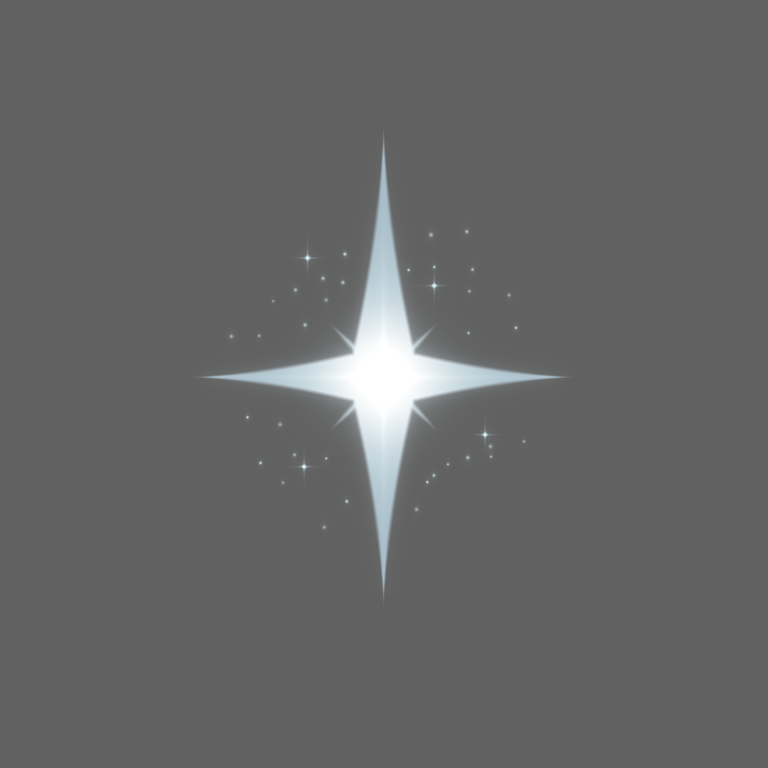
This background is drawn by a WebGL 2 fragment shader. Its source:

```glsl
#version 300 es
precision highp float;
// A glowing four-pointed star on flat grey, with thin diagonal rays,
// four cross-shaped sparkles and a loose ring of tiny hashed dots.
// Each arm is a tapered power curve; glows are exponential falloffs.

#define CENTER vec2(-0.0005, 0.009)
#define BACKGROUND vec3(0.38)
#define TIP_COLOR vec3(0.63, 0.72, 0.77)
#define BODY_COLOR vec3(0.82, 0.885, 0.91)
#define ARM_TAPER 1.7
#define CORE_RADIUS 0.068
#define RAY_LENGTH 0.104
#define DOT_COUNT 34
#define DOT_RADIUS 0.0019

uniform vec2 u_resolution;
out vec4 outColor;

const float PI = 3.14159265;

float hash(float n) {
    return fract(sin(n * 127.1 + 3.7) * 43758.5453);
}

// Tapered arm: x = coverage, y = distance outside the edge, z = tip fade
vec3 arm(float along, float across, float len, float halfWidth) {
    float rest = clamp(1.0 - abs(along) / len, 0.0, 1.0);
    float width = halfWidth * pow(rest, ARM_TAPER);
    float edge = abs(across) - width;
    float soft = min(0.0035, 0.0012 + 0.3 * width);
    float fade = smoothstep(0.0, 0.15, rest);
    return vec3((1.0 - smoothstep(-soft, soft, edge)) * fade, max(edge, 0.0), fade);
}

// Thin rays on both diagonals
float diagonalRays(vec2 p) {
    vec2 q = abs(p);
    float along = (q.x + q.y) * 0.7071;
    float across = abs(q.x - q.y) * 0.7071;
    float rest = clamp(1.0 - along / RAY_LENGTH, 0.0, 1.0);
    float width = 0.0008 + 0.006 * rest;
    return exp(-across * across / (width * width)) * smoothstep(0.0, 0.5, rest);
}

// Small round core with a vertical and a horizontal spike
float sparkle(vec2 p, float size) {
    vec2 q = abs(p);
    float core = exp(-dot(p, p) / (0.012 * size * size));
    vec2 spikes = exp(-q.yx / (size * vec2(0.34, 0.28)) - q * q / (0.0022 * size * size));
    float halo = 0.15 * exp(-length(p) / (0.22 * size));
    return min(core + 0.55 * (spikes.x + spikes.y) + halo, 1.0);
}

// Four sparkles on an uneven ring shaped by low harmonics
float sparkleRing(vec2 p) {
    float light = 0.0;
    for (int i = 0; i < 4; i++) {
        float turn = 0.5 * PI * float(i);
        vec4 harmonics = vec4(1.0, cos(turn), sin(turn), cos(2.0 * turn));
        float angle = turn + dot(harmonics, vec4(0.883, 0.11, -0.243, 0.072));
        float radius = dot(harmonics, vec4(0.157, -0.01, 0.016, -0.011));
        vec2 place = radius * vec2(cos(angle), sin(angle));
        light += sparkle(p - place, 0.021 + 0.003 * hash(float(i)));
    }
    return light;
}

// Tiny dots spread through the gaps between the arms
float dotRing(vec2 p) {
    float light = 0.0;
    for (int i = 0; i < DOT_COUNT; i++) {
        float n = float(i);
        float quadrant = mod(n, 4.0);
        float slot = (floor(n / 4.0) + hash(n)) * 4.0 / float(DOT_COUNT);
        float angle = 0.5 * PI * (quadrant + mix(0.13, 0.87, clamp(slot, 0.0, 1.0)));
        float radius = mix(0.115, 0.205, hash(n + 41.0));
        vec2 place = radius * vec2(cos(angle), 1.12 * sin(angle));
        vec2 d = p - place;
        float size = DOT_RADIUS * mix(0.75, 1.25, hash(n + 83.0));
        float spot = exp(-dot(d, d) / (size * size));
        float haze = 0.2 * exp(-length(d * vec2(1.3, 0.8)) / (1.6 * size));
        light += (spot + haze) * mix(0.45, 0.85, hash(n + 19.0));
    }
    return light;
}

void main() {
    vec2 p = (gl_FragCoord.xy - 0.5 * u_resolution) / min(u_resolution.x, u_resolution.y);
    p -= CENTER;
    float r = length(p);

    // Main star silhouette
    vec3 vertical = arm(p.y, p.x, p.y > 0.0 ? 0.334 : 0.306, 0.047);
    vec3 horizontal = arm(p.x, p.y, 0.255, 0.0405);
    float body = max(vertical.x, horizontal.x);

    // Light spilling past the edges and around the centre
    vec2 spill = exp(-vec2(vertical.y, horizontal.y) / 0.009) * vec2(vertical.z, horizontal.z);
    float glow = 0.24 * max(spill.x, spill.y) * exp(-r * r / 0.035);
    glow += 0.5 * exp(-r * r / 0.0036);

    // White core with bright streaks along the axes
    vec2 q = abs(p);
    float streak = exp(-q.x / 0.005 - q.y / 0.10) + exp(-q.y / 0.004 - q.x / 0.09);
    float core = exp(-pow(r / CORE_RADIUS, 2.0));
    vec3 starColor = mix(TIP_COLOR, BODY_COLOR, exp(-r * r / 0.022));
    starColor = mix(starColor, vec3(1.0), clamp(1.25 * core + 0.5 * streak, 0.0, 1.0));

    // Composite from back to front
    vec3 color = mix(BACKGROUND, vec3(0.84, 0.91, 0.94), min(glow, 1.0));
    color = mix(color, vec3(0.85, 0.93, 0.96), 0.75 * diagonalRays(p));
    color = mix(color, starColor, body);
    float specks = min(sparkleRing(p) + dotRing(p), 1.0) * (1.0 - body);
    color = mix(color, vec3(0.82, 0.92, 0.95), specks);
    outColor = vec4(color, 1.0);
}
```
